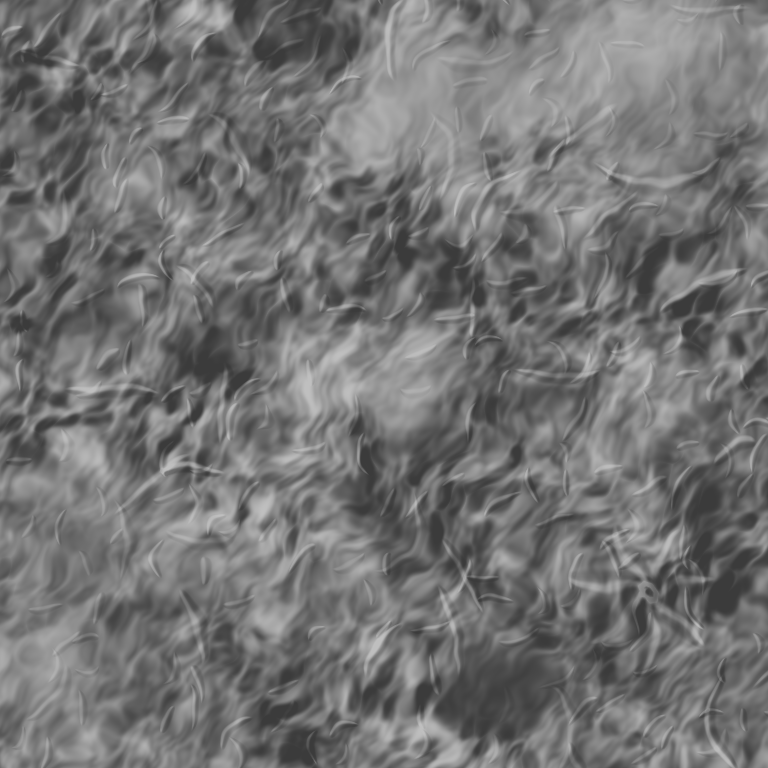
Write a Shadertoy shader that draws this texture.

```glsl
// Grey matted turf seen from above: patchy ground with slanted fibrous grain,
// dark cellular pits, scattered pale strands, a pale lump and a shaded hollow.
// Built from layered gradient noise, cellular noise and curved blade shapes.

#define DARK 0.23
#define LIGHT 0.75
#define BASE_TONE 0.485
#define GRAIN_ANGLE 0.98
#define GRAIN_STRETCH 0.55
#define GRAIN_CONTRAST 0.17
#define PATCH_CONTRAST 0.11
#define PIT_SCALE 34.0
#define PIT_DEPTH 0.30
#define STRAND_LIGHT 0.24

vec2 hash2(vec2 p) {
    vec3 q = fract(p.xyx * vec3(0.1031, 0.1030, 0.0973));
    q += dot(q, q.yzx + 33.33);
    return fract((q.xx + q.yz) * q.zy);
}

float cornerSlope(vec2 cell, vec2 offset) {
    float a = 6.2832 * hash2(cell).x;
    return dot(vec2(cos(a), sin(a)), offset);
}

// Gradient noise, roughly -1 to 1
float noise(vec2 p) {
    vec2 i = floor(p), f = fract(p);
    vec2 w = f * f * f * (f * (f * 6.0 - 15.0) + 10.0);
    vec2 e = vec2(1.0, 0.0);
    float low = mix(cornerSlope(i, f), cornerSlope(i + e, f - e), w.x);
    float high = mix(cornerSlope(i + e.yx, f - e.yx), cornerSlope(i + 1.0, f - 1.0), w.x);
    return 1.9 * mix(low, high, w.y);
}

// Distance to the nearest scattered point, in cells
float cellular(vec2 p) {
    vec2 i = floor(p), f = fract(p);
    float nearest = 2.0;
    for (int y = -1; y <= 1; y++)
    for (int x = -1; x <= 1; x++) {
        vec2 cell = vec2(x, y);
        nearest = min(nearest, length(cell + hash2(i + cell) - f));
    }
    return nearest;
}

float spot(vec2 p, vec2 centre, float radius) {
    vec2 d = (p - centre) / radius;
    return exp(-dot(d, d));
}

// Tapered curved blade with a shadow along one side
float blade(vec2 v, float angle, float len, float width, float bend) {
    vec2 along = vec2(cos(angle), sin(angle));
    float y = dot(v, along) / len;
    float x = dot(v, vec2(along.y, -along.x)) - bend * len * y * y;
    float taper = max(1.0 - y * y, 0.0);
    float w = width * sqrt(taper + 0.02);
    float lit = 1.0 - smoothstep(0.2 * w, 1.4 * w, abs(x));
    float shade = 1.0 - smoothstep(0.2 * w, 1.6 * w, abs(x - 2.3 * w));
    return (lit - 0.6 * shade) * smoothstep(0.0, 0.4, taper);
}

// One random blade in some of the cells
float strands(vec2 p, float scale, float share, float spread) {
    vec2 i = floor(p * scale);
    float sum = 0.0;
    for (int y = -1; y <= 1; y++)
    for (int x = -1; x <= 1; x++) {
        vec2 cell = i + vec2(x, y);
        vec2 place = hash2(cell + 17.0), look = hash2(cell + 71.0), form = hash2(cell + 137.0);
        vec2 v = p - (cell + 0.15 + 0.7 * place) / scale;
        float angle = GRAIN_ANGLE + spread * (look.x - 0.5);
        float strength = step(look.y, share) * (0.5 + 0.5 * form.y);
        sum += strength * blade(v, angle, mix(0.3, 0.62, form.x) / scale,
                                0.0015 + 0.022 / scale, 0.9 * (form.y - 0.5));
    }
    return sum;
}

void mainImage(out vec4 fragColor, in vec2 fragCoord) {
    vec2 uv = fragCoord / iResolution.y;

    // Warped space and slanted grain coordinates
    vec2 p = uv + 0.016 * vec2(noise(uv * 9.0), noise(uv * 9.0 + 40.0))
                + 0.005 * vec2(noise(uv * 31.0 + 7.0), noise(uv * 31.0 + 90.0));
    vec2 along = vec2(cos(GRAIN_ANGLE), sin(GRAIN_ANGLE));
    vec2 g = vec2(dot(p, vec2(along.y, -along.x)), GRAIN_STRETCH * dot(p, along));

    // Smooth pale ground, dark ground and the central lump
    float pale = spot(p, vec2(0.85, 0.93), 0.20) + spot(p, vec2(0.57, 0.86), 0.10)
               + spot(p, vec2(0.06, 0.15), 0.09) + spot(p, vec2(0.11, 0.30), 0.10);
    float dim = spot(p, vec2(0.51, 0.35), 0.08) + spot(p, vec2(0.05, 0.60), 0.08)
              + spot(p, vec2(0.30, 0.53), 0.07) + spot(p, vec2(0.39, 0.99), 0.07)
              + spot(p, vec2(0.97, 0.24), 0.09);
    float hollow = 1.0 - smoothstep(0.035, 0.08, length(p - vec2(0.64, 0.09)));
    float lump = 1.0 - smoothstep(0.055, 0.088, length(p - vec2(0.505, 0.52)));
    float patches = noise(p * 4.0 + 3.0) + noise(p * 9.0 + 21.0);
    float rough = clamp(0.95 - 0.65 * pale - 0.3 * lump + 0.25 * noise(p * 6.0 + 55.0), 0.2, 1.1);

    // Fibrous grain
    float grain = noise(g * 24.0) + noise(g * 48.0 + 11.0) + 0.75 * noise(g * 95.0 + 29.0);
    float tone = BASE_TONE + PATCH_CONTRAST * patches + GRAIN_CONTRAST * rough * grain;
    tone += 0.11 * pale - 0.16 * dim + 0.24 * lump;

    // Clustered pits
    float pits = 1.0 - smoothstep(0.18, 0.48, cellular(g * PIT_SCALE));
    float cluster = smoothstep(-0.35, 0.5, noise(p * 7.0 + 80.0) + 0.5 * dim);
    tone -= PIT_DEPTH * pits * cluster * rough;

    // Scattered strands, one long arc and a radiating tuft
    vec2 s = mix(uv, p, 0.6);
    float fibres = strands(s, 9.0, 0.45, 2.6) + 0.8 * strands(s, 21.0, 0.55, 2.0);
    fibres += blade(s - vec2(0.85, 0.76), 0.0, 0.075, 0.006, -0.4);
    for (float k = 0.0; k < 7.0; k++) {
        float angle = 0.9 * k - 0.6;
        vec2 root = vec2(0.84, 0.225) + 0.045 * vec2(cos(angle), sin(angle));
        fibres += 0.8 * blade(s - root, angle, 0.055, 0.006, 0.2);
    }
    tone += STRAND_LIGHT * clamp(fibres, -0.8, 1.1) * (0.4 + 0.6 * rough);

    tone = mix(tone, 0.12 + 0.3 * (tone - 0.4), 0.85 * hollow);
    fragColor = vec4(vec3(mix(DARK, LIGHT, smoothstep(0.0, 1.0, tone))), 1.0);
}
```
